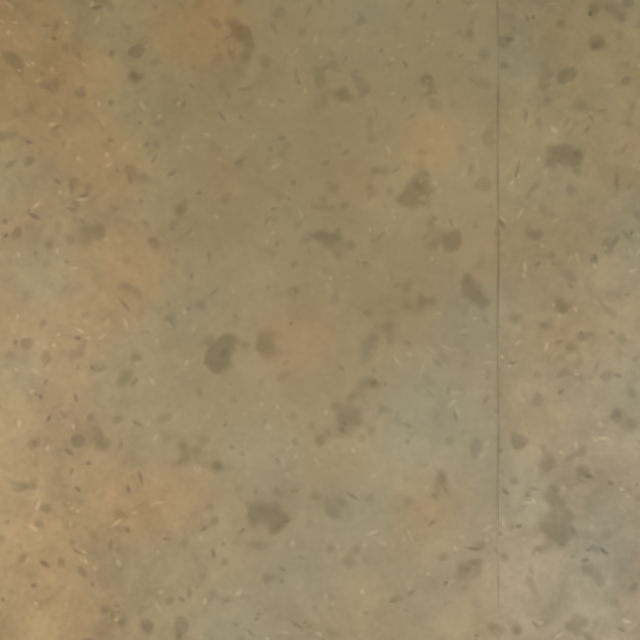
Give the GLSL for this texture, as a WebGL 1 fragment shader.

```glsl
precision highp float;
// Weathered tan plaster with soft stains, small flecks and one faint vertical seam.
uniform vec2 u_resolution;

vec3 hash3(vec2 p) {
  vec3 q = vec3(dot(p, vec2(127.1, 311.7)), dot(p, vec2(269.5, 183.3)), dot(p, vec2(419.2, 371.9)));
  return fract(sin(q) * 43758.55);
}

// Cellular noise: a soft bump of random sign around each jittered cell point.
float blotches(vec2 p) {
  vec2 cell = floor(p);
  float sum = 0.0;
  for (int y = -1; y <= 1; y++) {
    for (int x = -1; x <= 1; x++) {
      vec2 id = cell + vec2(float(x), float(y));
      vec3 rnd = hash3(id);
      vec2 d = p - id - rnd.xy;
      float bump = max(0.0, 1.0 - dot(d, d));
      sum += (rnd.z * 2.0 - 1.0) * bump * bump * bump;
    }
  }
  return sum;
}

float layeredBlotches(vec2 p) {
  float sum = 0.0;
  float gain = 0.5;
  for (int i = 0; i < 4; i++) {
    sum += gain * blotches(p);
    p = mat2(0.8, 0.6, -0.6, 0.8) * p * 1.9 + 17.3;
    gain *= 0.72;
  }
  return sum;
}

// Sparse, randomly turned slivers; share is the part of cells that hold one.
float flecks(vec2 p, float share) {
  vec2 cell = floor(p);
  float cover = 0.0;
  for (int y = -1; y <= 1; y++) {
    for (int x = -1; x <= 1; x++) {
      vec2 id = cell + vec2(float(x), float(y));
      vec3 rnd = hash3(id + 71.0);
      vec3 form = hash3(id + 133.0);
      vec2 d = p - id - rnd.xy;
      float a = form.x * 6.283;
      d = mat2(cos(a), -sin(a), sin(a), cos(a)) * d;
      d /= vec2(mix(0.3, 0.85, form.y * form.y), 0.27);
      float sliver = 1.0 - smoothstep(0.1, 1.0, length(d));
      cover = max(cover, sliver * step(rnd.z, share) * (0.4 + 0.6 * form.z));
    }
  }
  return cover;
}

void main() {
  vec2 uv = gl_FragCoord.xy / u_resolution;

  // Uneven light: dim brown top, warm left side, pale grey lower right.
  vec3 low = mix(vec3(0.66, 0.565, 0.415), vec3(0.615, 0.557, 0.437), smoothstep(0.0, 0.4, uv.x));
  low = mix(low, vec3(0.645, 0.59, 0.49), smoothstep(0.5, 1.0, uv.x));
  vec3 high = mix(vec3(0.575, 0.49, 0.35), vec3(0.575, 0.515, 0.385), smoothstep(0.0, 0.7, uv.x));
  vec3 color = mix(low, high, smoothstep(0.05, 0.95, uv.y));
  vec2 glow = (uv - vec2(0.0, 0.48)) / vec2(0.22, 0.3);
  color += vec3(0.05, 0.05, 0.055) * exp(-dot(glow, glow));

  // The middle is smoother than the left, the bottom and the panel past the seam.
  vec2 warp = vec2(blotches(uv * 21.0 + 5.0), blotches(uv * 21.0 + 40.0)) * 0.012;
  float panel = smoothstep(0.776, 0.780, uv.x);
  float rough = 0.55 + 0.45 * (1.0 - smoothstep(0.08, 0.4, uv.x));
  rough = max(rough, 0.9 * panel) + 0.25 * (1.0 - smoothstep(0.0, 0.45, uv.y));

  // Cloudy mottling and slow shifts between ochre, pink and olive.
  color *= 1.0 + 0.075 * rough * layeredBlotches((uv + warp) * 19.0 + panel * 9.0);
  color *= 1.0 + 0.035 * blotches(uv * 7.0 + 3.0);
  color += vec3(0.018, -0.004, -0.012) * blotches(uv * 9.0 + 60.0);

  // Ragged brown stains.
  float stain = blotches((uv + warp * 1.4) * vec2(16.0, 20.0) + 90.0);
  stain += 0.4 * blotches(uv * 58.0 + 8.0);
  color *= 1.0 - vec3(0.13, 0.135, 0.15) * smoothstep(0.4, 1.15, stain);
  float spots = blotches((uv + warp * 0.5) * 42.0 + 25.0);
  color *= 1.0 - 0.12 * rough * smoothstep(0.4, 1.1, spots);

  // Dark and pale flecks, then fine grain.
  color *= 1.0 - 0.17 * rough * flecks((uv + warp * 0.5) * 48.0, 0.13);
  color += vec3(0.085, 0.08, 0.07) * rough * flecks((uv + warp * 0.4) * 52.0 + 200.0, 0.1);
  color *= 1.0 + 0.022 * rough * blotches(uv * 120.0);

  // Seam: a thin broken line with a soft shade around it.
  float seamDist = abs(uv.x - 0.778 - 0.0006 * sin(uv.y * 23.0));
  float wear = clamp(0.55 + 0.6 * blotches(vec2(3.0, uv.y * 14.0)), 0.15, 1.0);
  color *= 1.0 - 0.13 * wear * (1.0 - smoothstep(0.0005, 0.0035, seamDist));
  color *= 1.0 - 0.03 * wear * exp(-seamDist * 140.0);

  gl_FragColor = vec4(color, 1.0);
}
```
